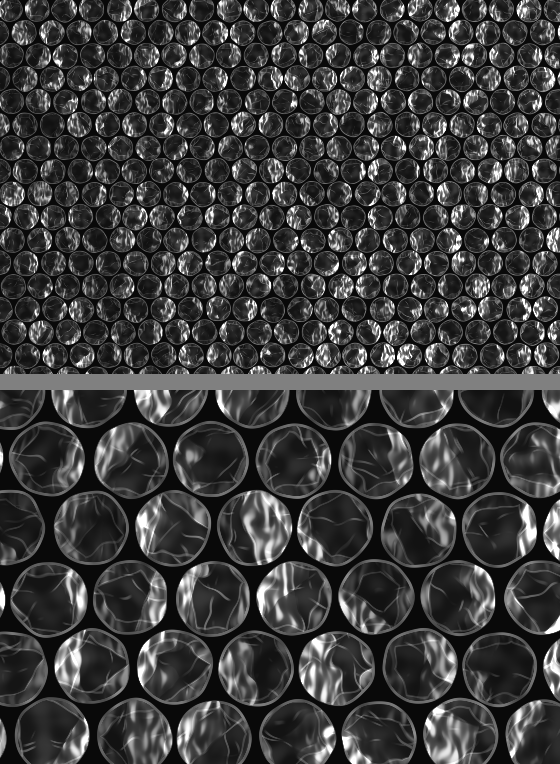
Top: the whole. Bottom: its middle third, enlarged.
A Shadertoy shader for this texture:

```glsl
// Sheet of clear bubble wrap on black: a staggered grid of dented round cells.
// Each cell has a thin rim, a flattened polygonal cap, and random folds whose
// facets catch the light; gradient noise bends the film and breaks up the glints.

const float TAU = 6.2831853;
const float PITCH = 0.073;               // bubble spacing, in canvas heights
const float ROW_STEP = 0.845;            // row spacing, in pitches
const vec2 FIRST = vec2(0.374, 0.348);   // first bubble from top left, in pitches
const float SHEAR = 0.009;               // sideways drift per row
const vec3 BACKING = vec3(0.035);
const vec3 FILM = vec3(1.0);

vec2 hash2(vec2 p) {
    vec3 q = fract(p.xyx * vec3(0.1031, 0.1030, 0.0973));
    q += dot(q, q.yzx + 33.33);
    return fract((q.xx + q.yz) * q.zy);
}

float gradientNoise(vec2 p) {
    vec2 i = floor(p), f = fract(p);
    vec2 u = f * f * (3.0 - 2.0 * f);
    vec2 e = vec2(1.0, 0.0);
    float a = dot(hash2(i) * 2.0 - 1.0, f);
    float b = dot(hash2(i + e.xy) * 2.0 - 1.0, f - e.xy);
    float c = dot(hash2(i + e.yx) * 2.0 - 1.0, f - e.yx);
    float d = dot(hash2(i + e.xx) * 2.0 - 1.0, f - e.xx);
    return mix(mix(a, b, u.x), mix(c, d, u.x), u.y);
}

vec2 direction(float angle) {
    return vec2(cos(angle), sin(angle));
}

float stroke(float d, float halfWidth, float aa) {
    return 1.0 - smoothstep(halfWidth - 0.5 * aa, halfWidth + 0.5 * aa, abs(d));
}

// Signed distance to the flattened top: a random six-sided polygon
float capDistance(vec2 q, vec2 id) {
    float d = -1.0;
    for (int k = 0; k < 6; k++) {
        vec2 h = hash2(id + 17.0 * float(k) + 5.0);
        vec2 side = direction((float(k) + 0.8 * h.x) * TAU / 6.0);
        d = max(d, dot(q, side) - mix(0.25, 0.43, h.y));
    }
    return d;
}

// Film slope in xy, brightness of the fold lines in z
vec3 crumple(vec2 q, vec2 id, float aa) {
    vec3 film = vec3(0.0);
    for (int k = 0; k < 5; k++) {
        vec2 h = hash2(id + 29.0 * float(k) + 71.0);
        vec2 across = direction(TAU * h.x);
        float e = dot(q, across) - (h.y - 0.5) * 0.6;
        float along = dot(q, across.yx * vec2(-1.0, 1.0));
        film.xy += across * clamp(e / aa, -1.0, 1.0) * mix(0.2, 0.5, h.y);
        float broken = smoothstep(-0.05, 0.3, gradientNoise(vec2(along * 5.0, h.x * 40.0)));
        film.z = max(film.z, stroke(e, 0.012, aa) * broken);
    }
    return film;
}

// Light returned by one bubble, q measured from its centre
float bubble(vec2 q, vec2 id, float aa) {
    vec2 seed = id * 7.37;
    vec2 mood = hash2(id + 131.0);
    vec2 around = normalize(q + 1e-5);
    float radius = 0.455 + 0.045 * gradientNoise(around * 1.4 + seed);
    float edge = length(q) - radius;
    float inside = 1.0 - smoothstep(-0.5 * aa, 0.5 * aa, edge);

    // Bend the film before folding it
    vec2 bend = vec2(gradientNoise(q * 4.0 + seed), gradientNoise(q * 4.0 - seed + 9.0));
    vec2 p = q + 0.11 * bend;
    vec3 film = crumple(p, id, aa);
    float cap = capDistance(p, id);
    float wall = smoothstep(-0.5 * aa, 0.5 * aa, cap);

    // Facets facing the lamp, with narrow streaks running over them
    vec2 lamp = direction(0.7 * (mood.x - 0.5) + (mood.y < 0.5 ? 0.0 : 0.5 * TAU));
    float slope = dot(film.xy + 0.9 * bend + 0.8 * q, lamp);
    float streak = gradientNoise(vec2(p.x * 13.0, p.y * 5.0) + seed);
    float sheen = smoothstep(0.0, 1.1, slope) * (0.75 + streak);
    float glint = smoothstep(0.5, 1.0, slope + 0.7 * streak) * smoothstep(-0.15, 0.35, streak);

    // Side walls shine most on the left and right
    float sideLight = 0.25 + 0.75 * around.x * around.x;
    float crescent = wall * sideLight * smoothstep(-0.3, 0.5, streak + 0.6 * bend.x);

    float light = 0.045 + 0.10 * smoothstep(-0.3, 0.5, bend.y);
    light += 0.25 * sheen + 0.45 * glint + 0.42 * crescent;
    light += 0.24 * film.z + 0.14 * stroke(cap, 0.012, aa);
    light *= mix(0.65, 1.3, mood.x);

    // Welded rim, unevenly lit
    float rimLight = 0.33 + 0.3 * gradientNoise(around * 2.3 - seed);
    float rim = stroke(edge + 0.012, 0.018, aa) * rimLight;
    return max(light * inside, rim);
}

void mainImage(out vec4 fragColor, in vec2 fragCoord) {
    vec2 uv = fragCoord / iResolution.y;
    vec2 p = vec2(uv.x, 1.0 - uv.y) / PITCH - FIRST;
    float aa = 1.2 / (iResolution.y * PITCH);

    // Nearest bubble among three staggered rows
    float nearest = 10.0;
    vec2 local = vec2(0.0), id = vec2(0.0);
    for (int k = -1; k <= 1; k++) {
        float row = floor(p.y / ROW_STEP + 0.5) + float(k);
        float shift = 0.5 * mod(row, 2.0) + SHEAR * row;
        vec2 cell = vec2(floor(p.x - shift + 0.5), row);
        vec2 q = p - vec2(cell.x + shift, row * ROW_STEP) - 0.04 * (hash2(cell + 211.0) - 0.5);
        if (length(q) < nearest) { nearest = length(q); local = q; id = cell; }
    }

    // The lamp is a little stronger toward the right
    float falloff = mix(0.9, 1.2, fragCoord.x / iResolution.x);
    float light = bubble(local, id + 50.0, aa) * falloff;
    fragColor = vec4(min(BACKING + FILM * light, 1.0), 1.0);
}
```
